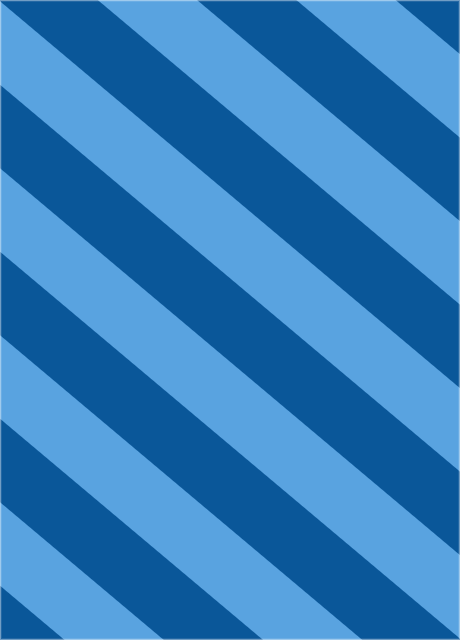
Give the GLSL for this pattern, as a Shadertoy shader.

```glsl
// Broad two-tone blue diagonal stripes with a thin pale rim.

const vec3 LIGHT_BLUE = vec3(0.35, 0.64, 0.88);
const vec3 DARK_BLUE = vec3(0.04, 0.34, 0.60);
const vec3 RIM_TINT = vec3(1.0);

// All lengths are fractions of the canvas height.
const float STRIPE_SLOPE = 0.841;
const float STRIPE_PERIOD = 0.2609;
const float STRIPE_OFFSET = 0.002;
const float RIM_WIDTH = 0.00195;
const float RIM_OPACITY = 0.42;

// Antialiased coverage from a signed distance, positive inside.
float coverage(float dist, float pixel) {
    return clamp(dist / pixel + 0.5, 0.0, 1.0);
}

// Signed distance to the nearest stripe edge, positive in light stripes.
float stripeDistance(vec2 p, float slope, float period, float offset) {
    float phase = fract((p.y - slope * p.x - offset) / period + 0.25);
    float wave = 0.25 - abs(phase - 0.5);
    return wave * period / length(vec2(slope, 1.0));
}

// Distance from a point inside the canvas to its nearest side.
float sideDistance(vec2 p, vec2 size) {
    vec2 d = min(p, size - p);
    return min(d.x, d.y);
}

void mainImage(out vec4 fragColor, in vec2 fragCoord) {
    float pixel = 1.0 / iResolution.y;
    vec2 size = iResolution.xy * pixel;
    vec2 p = fragCoord * pixel;

    // Stripes, measured downward from the top left corner
    vec2 fromTop = vec2(p.x, size.y - p.y);
    float stripe = stripeDistance(fromTop, STRIPE_SLOPE, STRIPE_PERIOD, STRIPE_OFFSET);
    vec3 color = mix(DARK_BLUE, LIGHT_BLUE, coverage(stripe, pixel));

    // Pale rim
    float rim = coverage(RIM_WIDTH - sideDistance(p, size), pixel);
    color = mix(color, RIM_TINT, rim * RIM_OPACITY);

    fragColor = vec4(color, 1.0);
}
```
